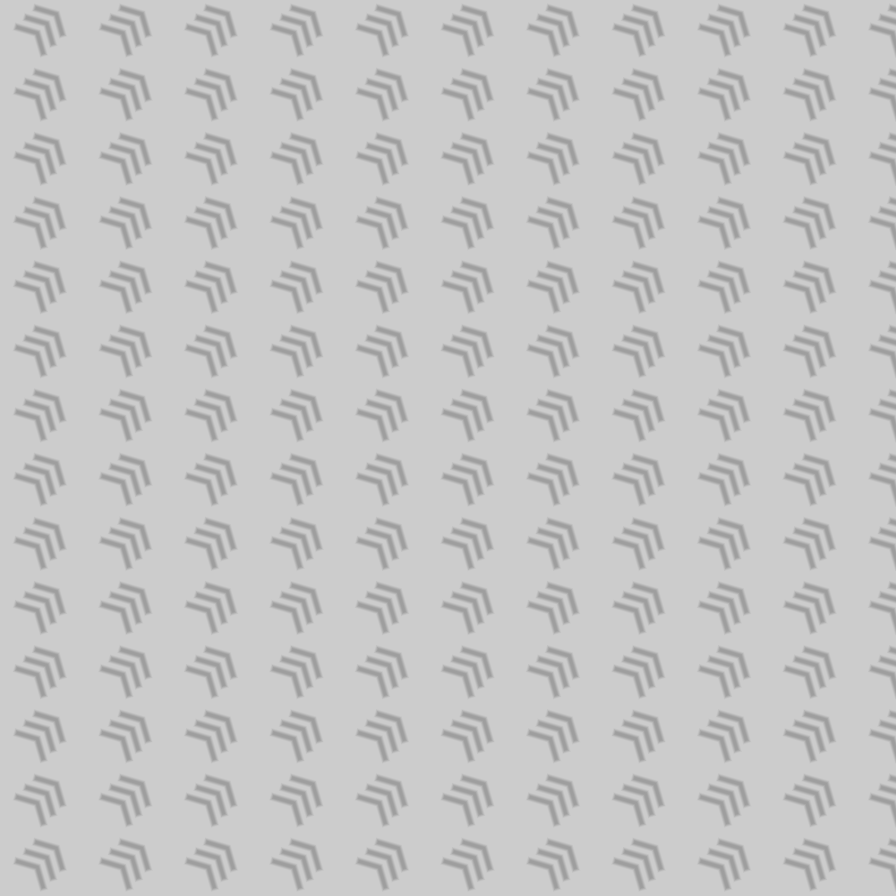
Write a WebGL 1 fragment shader that draws this pattern.

```glsl
precision highp float;
// Grid of small grey triple chevrons pointing to the upper right.

uniform vec2 u_resolution;

#define PITCH vec2(0.09544, 0.07161)      // column and row spacing
#define FIRST_MARK vec2(0.0440, 0.9654)   // centre of the top left mark
#define MIDDLE_CORNER 0.0082              // diagonal offset of the middle corner
#define CHEVRON_STEP 0.0106               // diagonal offset between chevrons
#define ARM_LENGTH 0.0256
#define ARM_DIR vec2(-0.960, 0.281)       // from the corner along the upper arm
#define HALF_WIDTH 0.0031
#define SOFTNESS 0.0024
#define GROUND vec3(0.80)
#define INK vec3(0.62)

// Signed distance to a mitred chevron; p is folded onto its upper arm.
float chevron(vec2 p, float corner) {
  vec2 q = p - corner;
  float along = dot(q, ARM_DIR);
  float across = abs(q.x * ARM_DIR.y - q.y * ARM_DIR.x);
  return max(across - HALF_WIDTH, along - ARM_LENGTH);
}

// Three chevrons stacked along the diagonal.
float mark(vec2 p) {
  vec2 folded = vec2(min(p.x, p.y), max(p.x, p.y));
  float d = 1.0;
  for (int i = -1; i <= 1; i++) {
    d = min(d, chevron(folded, MIDDLE_CORNER + float(i) * CHEVRON_STEP));
  }
  return d;
}

void main() {
  float size = min(u_resolution.x, u_resolution.y);
  vec2 uv = gl_FragCoord.xy / size;

  // Position inside the cell, measured from the mark centre
  vec2 cell = mod(uv - FIRST_MARK + 0.5 * PITCH, PITCH) - 0.5 * PITCH;

  float edge = max(SOFTNESS, 0.75 / size);
  float ink = 1.0 - smoothstep(-edge, edge, mark(cell));
  gl_FragColor = vec4(mix(GROUND, INK, ink), 1.0);
}
```
